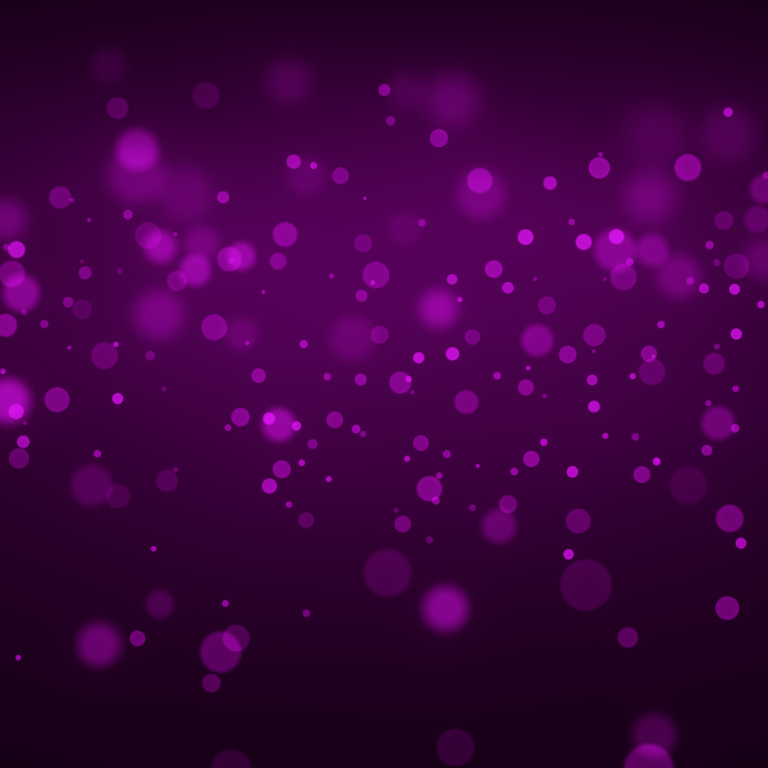
A Shadertoy shader for this background:

```glsl
// Violet bokeh: soft light discs drifting over a dark, hazy purple backdrop.
// Each layer scatters discs on a jittered cell grid, denser inside a
// horizontal band; the summed light is then tinted from black to magenta.

#define HAZE_HEIGHT 0.68
#define HAZE_LIGHT 0.26
#define BASE_LIGHT 0.07
#define DISC_LIGHT 1.1
#define GLOW_LIGHT 0.16
#define SEED 3.0

// Three random values from a cell and a layer seed
vec3 hash3(vec2 cell, float seed) {
    vec3 q = fract(vec3(cell.xyx + seed * 17.3) * vec3(0.1031, 0.1030, 0.0973));
    q += dot(q, q.yxz + 33.33);
    return fract((q.xxy + q.yzz) * q.zyx);
}

float bell(float x, float center, float width) {
    float t = (x - center) / width;
    return exp(-t * t);
}

// Blurred disc with a faintly brighter rim and a wide halo
float disc(float dist, float radius, float softness) {
    float blur = max(radius * softness, 1.0 / iResolution.y);
    float body = 1.0 - smoothstep(radius - blur, radius + blur, dist);
    float rim = mix(0.9, 1.0, smoothstep(0.3, 1.0, dist / radius));
    return body * mix(rim, 1.0, softness) + GLOW_LIGHT * softness * bell(dist, 0.0, radius * 1.8);
}

// radii: smallest and largest; band: center height and spread
float bokeh(vec2 p, float cells, vec2 radii, float softness,
            vec2 band, float density, float seed) {
    vec2 home = floor(p * cells);
    float light = 0.0;
    for (int j = -1; j <= 1; j++)
    for (int i = -1; i <= 1; i++) {
        vec2 cell = home + vec2(i, j);
        vec3 place = hash3(cell, seed + SEED);
        vec3 look = hash3(cell, seed + SEED + 41.0);
        vec2 center = (cell + place.xy) / cells;
        float present = step(place.z, density * bell(center.y, band.x, band.y));
        float radius = mix(radii.x, radii.y, look.x);
        float blur = softness * mix(0.6, 1.2, look.y);
        float power = mix(0.3, 1.0, look.z);
        light += present * power * disc(length(p - center), radius, blur);
    }
    return light * DISC_LIGHT;
}

// Broad band of haze: short fade upward, long fade downward
float backdrop(vec2 p) {
    float fade = p.y > HAZE_HEIGHT ? 0.25 : 0.44;
    float band = bell(p.y, HAZE_HEIGHT, fade) * bell(p.x, 0.5, 0.76);
    float ripple = sin(p.x * 9.0 + 2.0 * sin(p.y * 7.0)) * sin(p.y * 11.0 + p.x * 4.0);
    return BASE_LIGHT + HAZE_LIGHT * band * (1.0 + 0.05 * ripple);
}

// Light level to violet, with green only in the brightest parts
vec3 violet(float light) {
    return vec3(light, 0.13 * light * light * light, light * (1.0 + 0.13 * light));
}

void mainImage(out vec4 fragColor, in vec2 fragCoord) {
    vec2 p = (fragCoord - 0.5 * iResolution.xy) / iResolution.y + 0.5;
    float light = backdrop(p);

    // Out of focus: far glows above, large discs below
    light += 0.17 * bokeh(p, 8.0, vec2(0.020, 0.036), 0.75, vec2(0.77, 0.15), 0.95, 1.0);
    light += 0.24 * bokeh(p, 6.0, vec2(0.024, 0.036), 0.16, vec2(0.16, 0.28), 0.70, 2.0);
    light += 0.42 * bokeh(p, 7.0, vec2(0.016, 0.028), 0.45, vec2(0.50, 0.38), 0.46, 3.0);
    light += 0.30 * bokeh(p, 8.0, vec2(0.018, 0.030), 0.60, vec2(0.65, 0.10), 0.60, 7.0);

    // Near focus: crisp discs and sparks around the middle
    light += 0.30 * bokeh(p, 12.0, vec2(0.010, 0.018), 0.13, vec2(0.53, 0.27), 0.85, 4.0);
    light += 0.58 * bokeh(p, 14.0, vec2(0.005, 0.011), 0.18, vec2(0.55, 0.22), 0.75, 5.0);
    light += 0.50 * bokeh(p, 20.0, vec2(0.002, 0.005), 0.30, vec2(0.53, 0.20), 0.45, 6.0);

    // Soft shoulder keeps overlaps from clipping
    light = light < 0.5 ? light : 0.5 + 0.4 * (1.0 - exp(-(light - 0.5) / 0.4));
    fragColor = vec4(violet(light), 1.0);
}
```
